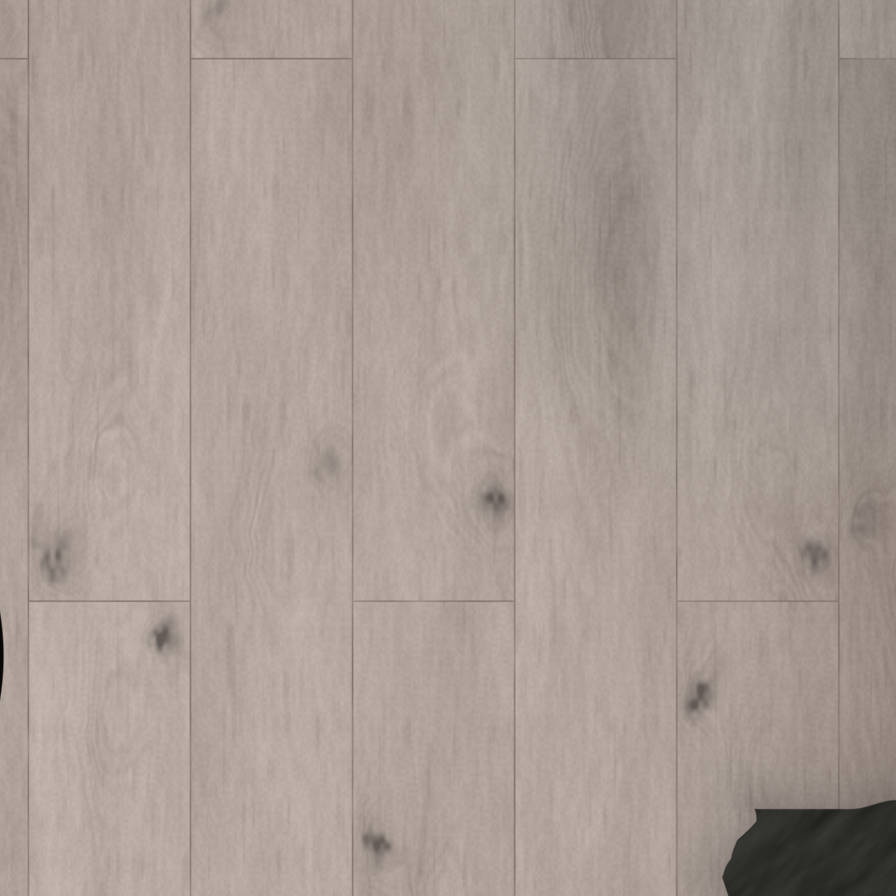
Give the GLSL for this texture, as a WebGL 1 fragment shader.

```glsl
precision highp float;
uniform vec2 u_resolution;

#define PLANK vec2(0.1809, 1.211)
#define FIRST_SEAM vec2(0.0317, 0.329)
#define SEAM_HALF 0.0006
#define RING_DENSITY 46.0
#define FIBRE_DENSITY vec2(220.0, 40.0)
#define PORE_DENSITY vec2(400.0, 270.0)
#define LIGHT_OAK vec3(0.745, 0.697, 0.665)
#define DARK_OAK vec3(0.520, 0.470, 0.440)
#define KNOT_COLOR vec3(0.360, 0.330, 0.320)
#define SEAM_COLOR vec3(0.430, 0.380, 0.355)
#define CLOTH_COLOR vec3(0.180, 0.180, 0.165)

float hash(vec2 p) {
  return fract(sin(dot(p, vec2(127.1, 311.7))) * 43758.5453);
}

float noise(vec2 p) {
  vec2 i = floor(p), f = fract(p);
  f = f * f * (3.0 - 2.0 * f);
  return mix(mix(hash(i), hash(i + vec2(1.0, 0.0)), f.x),
             mix(hash(i + vec2(0.0, 1.0)), hash(i + 1.0), f.x), f.y);
}

float fbm(vec2 p) {
  float sum = 0.0, amp = 0.5;
  for (int i = 0; i < 4; i++) {
    sum += amp * noise(p);
    p = p * 2.03 + 17.1;
    amp *= 0.5;
  }
  return sum / 0.9375;
}

// Smooth hump with the given radii
float hump(vec2 d, vec2 radii) {
  d /= radii;
  return exp(-dot(d, d));
}

// Wood of one plank: q is the position inside it, id its column and row
vec3 oak(vec2 q, vec2 id, float light) {
  vec2 seed = 13.7 * id + 40.0;
  float odd = mod(id.x, 2.0);
  float swirl = step(2.5, mod(id.x, 4.0));
  float skip = 0.5 * mod(id.x, 4.0) * (1.0 - odd);
  float rings = RING_DENSITY * q.x + 6.0 * fbm(vec2(10.0, 2.6) * q + seed);
  rings += 0.6 * noise(vec2(75.0, 18.0) * q + seed);
  float core = 0.0, halo = 0.0, figure = 0.0;

  // One knot near each end, on alternating sides; a swirl plank has a long figure
  for (int k = 0; k < 2; k++) {
    float end = float(k);
    float side = mix(0.15, 0.86, abs(end - step(1.5, id.x)));
    float fromTop = mix(0.041 + 0.016 * id.x + 0.2 * skip + 0.395 * odd, 0.22, swirl);
    vec2 center = vec2(mix(side, 0.6, swirl) * PLANK.x,
                       mix(0.049 + 0.062 * skip, PLANK.y - fromTop, end));
    vec2 wobble = vec2(noise(q * 45.0 + seed), noise(q * 38.0 - seed)) - 0.5;
    vec2 d = q - center + mix(0.016, 0.008, swirl) * wobble;
    float bump = hump(d, mix(vec2(0.029, 0.050), vec2(0.062, 0.200), swirl));
    rings += mix(4.0, 10.0, swirl) * bump;
    halo += mix(0.16, 0.36, swirl) * bump;

    // Pale flame figure in the middle of the board beside the knot
    vec2 f = q - vec2(0.52 * PLANK.x, center.y + 0.085 * (1.0 - 2.0 * end));
    float flame = hump(f + 0.012 * wobble, vec2(0.040, 0.095)) * (1.0 - swirl);
    rings += 5.0 * flame;
    figure += flame + bump;
    core += hump(d, vec2(0.0135, 0.0180)) * mix(1.0, 0.4, odd) * (1.0 - swirl);
  }

  // Uneven growth rings that fade in and out along the board
  float wave = 1.0 - abs(2.0 * fract(rings) - 1.0);
  float strands = noise(vec2(2.3 * rings, 11.0 * q.y) + seed);
  float patches = smoothstep(0.3, 0.85, noise(vec2(20.0, 6.0) * q - seed));
  float contrast = 0.04 + 0.08 * patches + 0.13 * min(figure, 1.0);
  float tone = light + 0.12 * (hash(id + 3.3) - 0.5);
  tone -= contrast * (0.6 * wave + 0.9 * strands - 0.75);

  // Broad streaks, fine fibres and open pores
  tone += 0.38 * (fbm(vec2(22.0, 3.0) * q + seed.yx) - 0.5);
  tone += 0.14 * (noise(FIBRE_DENSITY * q + seed) - 0.5);
  tone += 0.15 * (noise(PORE_DENSITY * q + seed) - 0.5);
  tone -= 0.12 * smoothstep(0.72, 0.95, noise(vec2(180.0, 20.0) * q - seed));
  tone -= halo;

  vec3 color = mix(DARK_OAK, LIGHT_OAK, clamp(tone, -0.15, 1.1));
  float grit = 0.15 + 1.2 * noise(vec2(150.0, 95.0) * q);
  return mix(color, KNOT_COLOR, clamp(core * grit, 0.0, 0.9));
}

void main() {
  vec2 uv = gl_FragCoord.xy / u_resolution;
  float px = 1.0 / min(u_resolution.x, u_resolution.y);

  // Staggered planks: every second column is shifted by half a length
  vec2 grid = (uv - FIRST_SEAM) / PLANK;
  float column = floor(grid.x);
  grid.y -= 0.5 * mod(column, 2.0);
  vec2 q = fract(grid) * PLANK;

  // Room light falls off to the upper right
  float light = 0.83 - 0.23 * smoothstep(0.35, 1.05, uv.x)
              - 0.13 * smoothstep(0.3, 1.0, uv.y)
              - 0.20 * smoothstep(0.91, 1.02, uv.x);
  vec3 color = oak(q, vec2(column, floor(grid.y)), light);
  float cool = smoothstep(0.3, 1.0, uv.x) * smoothstep(0.2, 1.0, uv.y);
  color = mix(color, vec3(dot(color, vec3(0.333))), 0.25 * cool);

  // Thin, soft, slightly uneven joints
  vec2 gap = min(q, PLANK - q);
  float seam = 1.0 - smoothstep(SEAM_HALF - 0.6 * px, SEAM_HALF + 1.1 * px, min(gap.x, gap.y));
  color = mix(color, SEAM_COLOR, (0.35 + 0.4 * noise(uv * 30.0)) * seam);

  // Folded dark cloth in the lower right corner, with a soft shadow
  float teeth = abs(fract(uv.y * 24.0) - 0.5);
  float leftEdge = 0.806 + 0.034 * smoothstep(0.03, 0.095, uv.y) + 0.014 * teeth;
  float topEdge = 0.097 + 0.010 * smoothstep(0.95, 1.0, uv.x);
  float cloth = max(leftEdge - uv.x, uv.y - topEdge);
  color *= 1.0 - 0.16 * exp(-max(cloth, 0.0) * 26.0);
  float folds = fbm(vec2(uv.x + uv.y, uv.x - uv.y) * vec2(14.0, 48.0));
  color = mix(color, CLOTH_COLOR * (0.65 + 0.7 * folds), 1.0 - smoothstep(-px, px, cloth));

  // Rim of a black round object at the left edge
  float disc = length(uv - vec2(-0.296, 0.268)) - 0.300;
  color = mix(color, vec3(0.03), 1.0 - smoothstep(-px, px, disc));

  gl_FragColor = vec4(color, 1.0);
}
```
